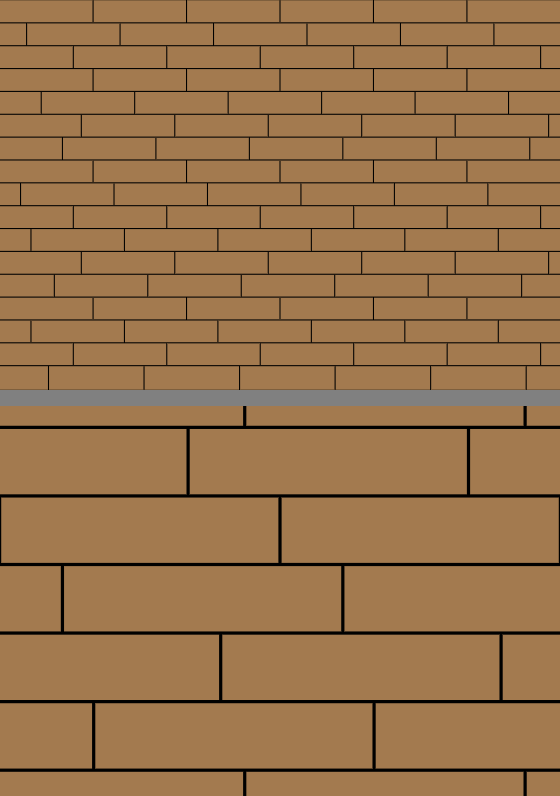
Top: the whole. Bottom: its middle third, enlarged.
This pattern is drawn by a Shadertoy shader. Its source:

```glsl
// Plank floor: seventeen staggered rows of brown boards with thin black joints.

// Position of the first upright joint in each row, top to bottom, in canvas widths
const float stagger[17] = float[17](
    0.1662, 0.0475, 0.1309, 0.1662, 0.0736, 0.1452, 0.1115, 0.1662, 0.0367,
    0.1309, 0.0553, 0.1452, 0.0970, 0.1662, 0.0553, 0.1309, 0.0866);

// Distance to the nearest evenly spaced joint; none lie on the side edges
float jointDistance(float x, float start, float spacing) {
    float last = floor((0.998 - start) / spacing);
    float index = clamp(round((x - start) / spacing), 0.0, last);
    return abs(x - start - index * spacing);
}

// Share of a pixel covered by a line of the given half width
float lineCoverage(float dist, float halfWidth, float pixel) {
    float fullest = min(1.0, 2.0 * halfWidth / pixel);
    return clamp(0.5 + (halfWidth - dist) / pixel, 0.0, fullest);
}

void mainImage(out vec4 fragColor, in vec2 fragCoord) {
    vec2 uv = fragCoord / iResolution.xy;
    float down = 1.0 - uv.y;

    // The bottom row takes the remaining height and has slightly larger boards
    float rowHeight = 0.0586;
    float row = min(floor(down / rowHeight), 16.0);
    bool bottomRow = row > 15.5;
    float boardLength = bottomRow ? 0.1706 : 0.1669;

    // The outermost level joints are mostly cut off by the canvas edges
    float top = row < 0.5 ? -0.0008 : row * rowHeight;
    float bottom = bottomRow ? 1.0008 : (row + 1.0) * rowHeight;

    // Distances to the joints, in canvas heights
    float level = min(down - top, bottom - down);
    float upright = jointDistance(uv.x, stagger[int(row)], boardLength)
                  * iResolution.x / iResolution.y;

    // Antialiased joint over flat wood
    float joint = lineCoverage(min(level, upright), 0.00138, 1.0 / iResolution.y);
    vec3 wood = vec3(0.64, 0.48, 0.31);
    fragColor = vec4(mix(wood, vec3(0.0), joint), 1.0);
}
```
